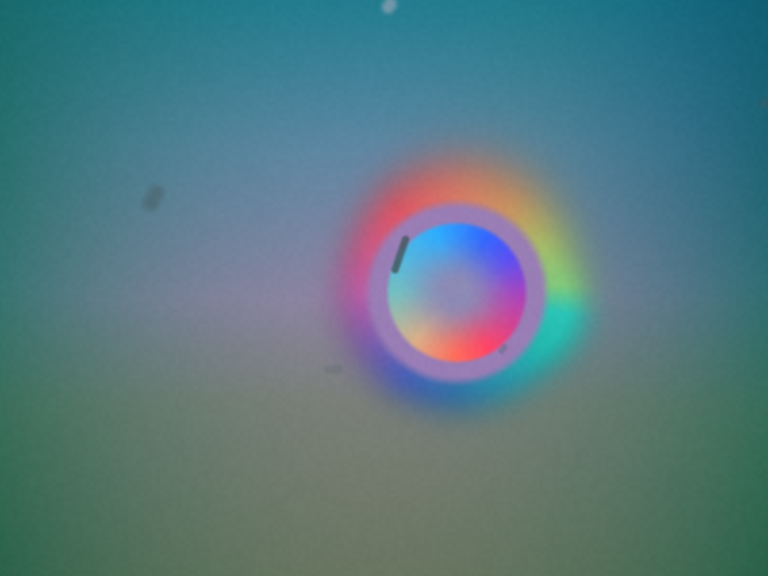
This background is drawn by a WebGL 1 fragment shader. Its source:

```glsl
precision highp float;
// A blurred teal, lavender and olive field holding a lavender ring.
// Angular colour ramps paint a spectral halo outside the ring and a
// spectral rim inside it; soft specks and faint grain finish the field.
uniform vec2 u_resolution;

const float TAU = 6.2831853;
const vec2 RING_CENTRE = vec2(0.793, 0.492);
const float INNER_RADIUS = 0.120;
const float OUTER_RADIUS = 0.155;
const float INNER_BLUR = 0.006;
const float OUTER_BLUR = 0.011;
const float HALO_WIDTH = 0.048;
const float HALO_TOP_SPREAD = 0.032;
const float HALO_CORNER = 0.026;
const float HALO_SEAM = 0.03;
const float SIDE_REACH = 0.68;
const float GRAIN_CELLS = 150.0;
const float GRAIN_AMOUNT = 0.014;
const vec3 RING_COLOUR = vec3(0.60, 0.49, 0.71);
const vec3 DISC_COLOUR = vec3(0.55, 0.54, 0.71);
const vec3 DUST_COLOUR = vec3(0.27, 0.35, 0.38);
const vec3 RIGHT_TINT = vec3(-0.03, -0.04, 0.035);

float hash(vec2 cell) {
  vec3 q = fract(vec3(cell.xyx) * 0.1031);
  q += dot(q, q.yzx + 33.33);
  return fract((q.x + q.y) * q.z);
}

float noise(vec2 p) {
  vec2 i = floor(p), f = fract(p);
  f = f * f * (3.0 - 2.0 * f);
  return mix(mix(hash(i), hash(i + vec2(1, 0)), f.x),
             mix(hash(i + vec2(0, 1)), hash(i + vec2(1, 1)), f.x), f.y);
}

// Continues a colour ramp with one more stop.
void stop(inout vec3 ramp, float t, float from, float to, vec3 colour) {
  ramp = mix(ramp, colour, clamp((t - from) / (to - from), 0.0, 1.0));
}

vec3 background(vec2 p) {
  vec3 middle = vec3(0.41, 0.46, 0.38);
  stop(middle, p.y, 0.00, 0.30, vec3(0.48, 0.50, 0.47));
  stop(middle, p.y, 0.30, 0.48, vec3(0.56, 0.52, 0.64));
  stop(middle, p.y, 0.48, 0.74, vec3(0.37, 0.53, 0.64));
  stop(middle, p.y, 0.74, 1.00, vec3(0.13, 0.49, 0.56));
  vec3 side = vec3(0.15, 0.38, 0.28);
  stop(side, p.y, 0.00, 0.30, vec3(0.21, 0.43, 0.35));
  stop(side, p.y, 0.30, 0.50, vec3(0.19, 0.45, 0.43));
  stop(side, p.y, 0.50, 1.00, vec3(0.09, 0.41, 0.41));
  float away = (p.x - 0.66) / SIDE_REACH;
  vec3 colour = mix(middle, side, min(away * away, 1.0));
  return colour + RIGHT_TINT * smoothstep(0.3, 1.0, away) * smoothstep(0.2, 0.8, p.y);
}

// t runs anticlockwise from the seam between cyan and green.
vec3 haloColour(float t) {
  vec3 c = vec3(0.15, 0.78, 0.72);
  stop(c, t, 0.00, 0.04, vec3(0.50, 0.80, 0.48));
  stop(c, t, 0.04, 0.11, vec3(0.66, 0.74, 0.40));
  stop(c, t, 0.11, 0.19, vec3(0.80, 0.58, 0.37));
  stop(c, t, 0.19, 0.28, vec3(0.85, 0.47, 0.39));
  stop(c, t, 0.28, 0.38, vec3(0.88, 0.33, 0.39));
  stop(c, t, 0.38, 0.53, vec3(0.72, 0.36, 0.64));
  stop(c, t, 0.53, 0.69, vec3(0.28, 0.37, 0.72));
  stop(c, t, 0.69, 0.78, vec3(0.18, 0.45, 0.66));
  stop(c, t, 0.78, 0.94, vec3(0.12, 0.73, 0.69));
  stop(c, t, 0.94, 1.00, vec3(0.15, 0.78, 0.72));
  return c;
}

// t runs anticlockwise from the right.
vec3 rimColour(float t) {
  vec3 c = vec3(0.65, 0.27, 0.75);
  stop(c, t, 0.00, 0.09, vec3(0.36, 0.31, 0.95));
  stop(c, t, 0.09, 0.17, vec3(0.20, 0.40, 1.00));
  stop(c, t, 0.17, 0.30, vec3(0.18, 0.68, 1.00));
  stop(c, t, 0.30, 0.50, vec3(0.45, 0.75, 0.76));
  stop(c, t, 0.50, 0.64, vec3(0.86, 0.68, 0.53));
  stop(c, t, 0.64, 0.75, vec3(1.00, 0.42, 0.36));
  stop(c, t, 0.75, 0.83, vec3(1.00, 0.27, 0.40));
  stop(c, t, 0.83, 1.00, vec3(0.65, 0.27, 0.75));
  return c;
}

// Soft capsule from a to b.
float speck(vec2 p, vec2 a, vec2 b, float radius) {
  vec2 ab = b - a;
  float along = clamp(dot(p - a, ab) / dot(ab, ab), 0.0, 1.0);
  return 1.0 - smoothstep(0.3 * radius, 1.5 * radius, distance(p, a + along * ab));
}

void main() {
  vec2 p = (gl_FragCoord.xy - 0.5 * u_resolution) / u_resolution.y + vec2(2.0 / 3.0, 0.5);
  vec2 q = p - RING_CENTRE;
  float r = length(q);
  float angle = atan(q.y, q.x + 1e-6);
  vec3 colour = background(p);

  // Halo, wider above and pushed out to a corner at the right
  float corner = HALO_CORNER * pow(max(cos(angle + 0.2), 0.0), 10.0);
  float width = HALO_WIDTH + HALO_TOP_SPREAD * pow(max(cos(angle - 1.3), 0.0), 2.0);
  float beyond = max(r - OUTER_RADIUS - 0.012 - corner, 0.0) / width;
  vec3 halo = haloColour(fract(angle / TAU + HALO_SEAM)) * (1.0 - 0.12 * min(beyond, 1.5));
  colour = mix(colour, halo, 0.95 * exp(-beyond * beyond));

  // Ring and disc
  colour = mix(RING_COLOUR, colour, smoothstep(-OUTER_BLUR, OUTER_BLUR, r - OUTER_RADIUS));
  vec3 disc = mix(DISC_COLOUR, rimColour(fract(angle / TAU)), smoothstep(0.015, 0.112, r));
  colour = mix(disc, colour, smoothstep(-INNER_BLUR, INNER_BLUR, r - INNER_RADIUS));

  // Dust
  float dust = 0.85 * speck(p, vec2(0.704, 0.584), vec2(0.686, 0.532), 0.007);
  dust += 0.45 * speck(p, vec2(0.262, 0.648), vec2(0.271, 0.664), 0.015);
  dust += 0.20 * speck(p, vec2(0.570, 0.358), vec2(0.588, 0.359), 0.008);
  dust += 0.30 * speck(p, vec2(0.871, 0.391), vec2(0.876, 0.397), 0.006);
  dust += 0.35 * speck(p, vec2(1.325, 0.820), vec2(1.333, 0.822), 0.010);
  colour = mix(colour, DUST_COLOUR, dust);
  colour += vec3(0.30, 0.10, 0.10) * speck(p, vec2(0.674, 0.988), vec2(0.678, 0.993), 0.012);

  colour += GRAIN_AMOUNT * (noise(p * GRAIN_CELLS) - 0.5);
  gl_FragColor = vec4(colour, 1.0);
}
```
